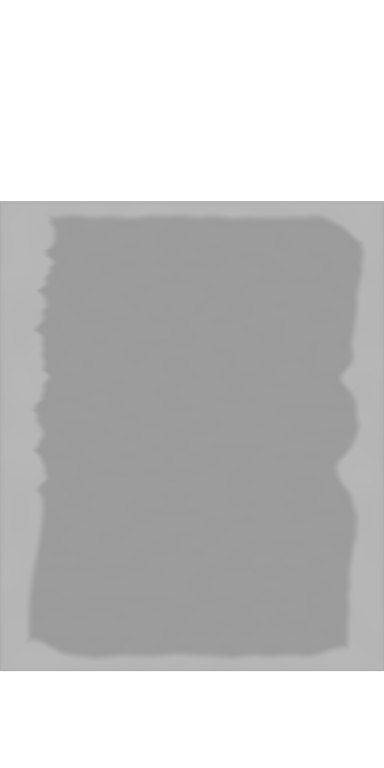
Write a Shadertoy shader that draws this background.

```glsl
// Draws a soft-edged dark grey wash with ragged sides on a pale grey panel over white.
#define PANEL_BOTTOM 0.126
#define PANEL_TOP 0.738
#define PANEL_ASPECT 1.224
#define WASH_SOFTNESS 0.013
#define TOOTH_PERIOD 0.085
#define TOOTH_DEPTH 0.022
#define PAPER_COLOR vec3(1.0)
#define PANEL_COLOR vec3(0.712)
#define WASH_COLOR vec3(0.610)
#define RIM_SHADE 0.045

vec2 hashGradient(vec2 cell) {
    float h = fract(sin(dot(cell, vec2(127.1, 311.7))) * 43758.5);
    return vec2(cos(6.2832 * h), sin(6.2832 * h));
}

float gradientNoise(vec2 p) {
    vec2 i = floor(p), f = p - i;
    vec2 u = f * f * f * (f * (f * 6.0 - 15.0) + 10.0);
    vec2 e = vec2(0.0, 1.0);
    float a = dot(hashGradient(i), f);
    float b = dot(hashGradient(i + e.yx), f - e.yx);
    float c = dot(hashGradient(i + e.xy), f - e.xy);
    float d = dot(hashGradient(i + e.yy), f - e.yy);
    return mix(mix(a, b, u.x), mix(c, d, u.x), u.y);
}

float bump(float x, float center, float width) {
    float d = (x - center) / width;
    return exp(-d * d);
}

// Left side: slow sway plus pointed brush teeth on the upper part
float leftEdge(float t) {
    float sway = 0.076 + 0.036 * smoothstep(0.12, 0.36, t)
               + 0.026 * smoothstep(0.78, 0.92, t)
               - 0.012 * bump(t, 0.53, 0.07)
               + 0.026 * bump(t, 0.632, 0.016);
    float phase = fract((t - 0.81) / TOOTH_PERIOD);
    float tooth = abs(2.0 * phase - 1.0);
    float ragged = smoothstep(0.33, 0.42, t);
    float fray = gradientNoise(vec2(t * 55.0, 3.4));
    return sway + ragged * (0.006 - TOOTH_DEPTH * tooth * tooth + 0.014 * fray);
}

// Right side: broad scallops
float rightEdge(float t) {
    return 0.905 + 0.035 * t
         + 0.009 * bump(t, 0.88, 0.04)
         - 0.012 * bump(t, 0.70, 0.05)
         - 0.034 * bump(t, 0.623, 0.03)
         + 0.012 * bump(t, 0.51, 0.035)
         - 0.044 * bump(t, 0.43, 0.042)
         + 0.013 * bump(t, 0.30, 0.05)
         + 0.007 * gradientNoise(vec2(t * 32.0, 8.6));
}

float topEdge(float x) {
    float corner = smoothstep(0.80, 0.96, x);
    return 0.967 - 0.06 * corner * corner + 0.007 * gradientNoise(vec2(x * 16.0, 1.3));
}

float bottomEdge(float x) {
    return 0.032 + 0.034 * (1.0 - smoothstep(0.07, 0.20, x))
         + 0.022 * smoothstep(0.80, 0.90, x)
         + 0.007 * gradientNoise(vec2(x * 14.0, 5.7));
}

void mainImage(out vec4 fragColor, in vec2 fragCoord) {
    vec2 uv = fragCoord / iResolution.xy;
    float t = (uv.y - PANEL_BOTTOM) / (PANEL_TOP - PANEL_BOTTOM);

    // Panel with faint mottling and a darker rim
    float panelDepth = min(uv.y - PANEL_BOTTOM, PANEL_TOP - uv.y);
    float pixel = 1.0 / iResolution.y;
    float panelMask = smoothstep(-0.5 * pixel, 0.5 * pixel, panelDepth);
    float sideDepth = 0.5 * min(uv.x, 1.0 - uv.x);
    float rim = exp(-max(min(panelDepth, sideDepth), 0.0) / 0.0016);
    vec3 panel = PANEL_COLOR + 0.012 * gradientNoise(uv * vec2(9.0, 18.0)) - RIM_SHADE * rim;

    // Wash: smallest distance to its four sides, in canvas widths
    float across = min(uv.x - leftEdge(t), rightEdge(t) - uv.x);
    float along = PANEL_ASPECT * min(t - bottomEdge(uv.x), topEdge(uv.x) - t);
    float washMask = smoothstep(-WASH_SOFTNESS, WASH_SOFTNESS, min(across, along));
    vec3 wash = WASH_COLOR + 0.004 * gradientNoise(uv * vec2(12.0, 40.0));

    vec3 color = mix(PAPER_COLOR, mix(panel, wash, washMask), panelMask);
    fragColor = vec4(color, 1.0);
}
```
